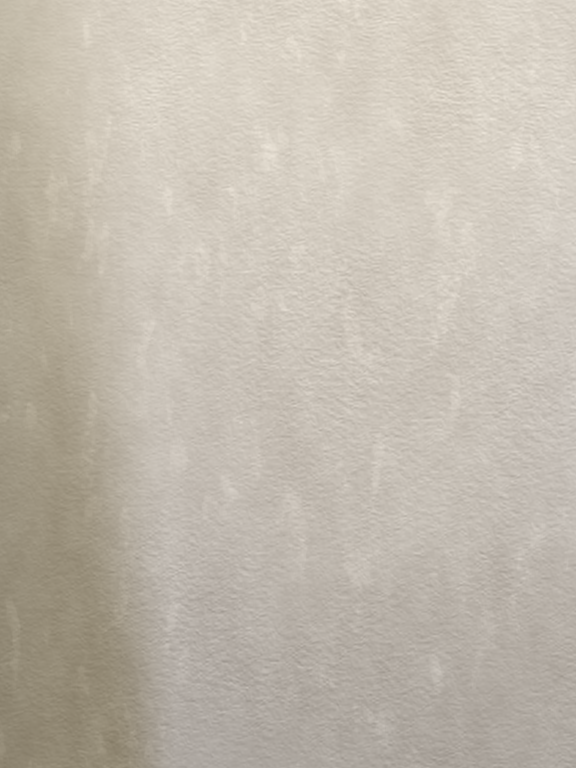
This texture is drawn by a Shadertoy shader. Its source:

```glsl
// Pale plaster-like wall covering in soft light, with a brown shadow on the left.
// Broad colour gradients carry upright ragged blotches, pale broken scuffs
// and a fine embossed grain that runs mostly sideways.

float hash(vec2 p) {
    return fract(sin(dot(p, vec2(127.1, 311.7))) * 43758.5453);
}

float noise(vec2 p) {
    vec2 i = floor(p), f = fract(p);
    f = f * f * (3.0 - 2.0 * f);
    return mix(mix(hash(i), hash(i + vec2(1, 0)), f.x),
               mix(hash(i + vec2(0, 1)), hash(i + vec2(1, 1)), f.x), f.y);
}

float fbm(vec2 p) {
    float sum = 0.0, amp = 0.5;
    for (int i = 0; i < 5; i++) {
        sum += amp * noise(p);
        p = mat2(1.9, 0.4, -0.4, 1.9) * p + 17.3;
        amp *= 0.55;
    }
    return sum;
}

// Height of the embossed surface: short wrinkles and fine pebbles, slightly bent
float grainHeight(vec2 p) {
    p += 0.006 * vec2(noise(p * 45.0), noise(p * 45.0 + 40.0));
    return 0.5 * noise(p * vec2(95.0, 170.0)) + 0.5 * noise(p * vec2(190.0, 260.0) + 9.0);
}

// Large-scale light: warm and bright above, grey below, shadow on the left
vec3 wallLight(vec2 uv) {
    vec3 low = vec3(0.665, 0.64, 0.61);
    vec3 middle = vec3(0.78, 0.75, 0.71);
    vec3 high = vec3(0.85, 0.82, 0.77);
    vec3 light = mix(low, middle, smoothstep(-0.1, 0.52, uv.y));
    light = mix(light, high, smoothstep(0.42, 0.95, uv.y));

    // Cool sheen along the right side and beside the shadow
    float sheen = smoothstep(0.75, 1.05, uv.x) * smoothstep(0.1, 0.5, uv.y);
    light += sheen * vec3(0.002, 0.008, 0.024) * (1.0 - 0.6 * uv.y);
    float besideShadow = exp(-pow((uv.x - 0.34) / 0.14, 2.0)) * smoothstep(0.65, 0.2, uv.y);
    light += besideShadow * vec3(0.002, 0.004, 0.01);

    // The shadow edge leans left and softens towards the top
    float edge = mix(0.265, 0.1, uv.y) + 0.02 * (noise(uv * vec2(3.0, 7.0)) - 0.5);
    float blur = mix(0.055, 0.14, uv.y);
    float shadow = 1.0 - smoothstep(edge - blur, edge + blur, uv.x);
    vec3 shade = mix(vec3(0.575, 0.54, 0.46), vec3(0.765, 0.73, 0.655),
                     smoothstep(0.0, 1.0, uv.y));
    light = mix(light, shade, shadow);
    return light * (1.0 - 0.03 * smoothstep(0.1, 0.0, uv.x));
}

void mainImage(out vec4 fragColor, in vec2 fragCoord) {
    vec2 uv = fragCoord / iResolution.xy;
    vec2 p = fragCoord / iResolution.x;
    vec3 color = wallLight(uv);

    // Ragged blotches, stretched upright; lighter ones are slightly greener
    float broad = fbm(p * vec2(8.0, 4.0) + 3.0) - 0.52;
    float small = fbm(p * vec2(30.0, 17.0) + 31.0) - 0.52;
    color += broad * vec3(0.04, 0.047, 0.05) + small * vec3(0.05, 0.054, 0.056);

    // Sparse pale scuffs: short upright smears with crumbled edges
    vec2 bent = p + 0.025 * vec2(noise(p * 14.0), noise(p * 14.0 + 7.0));
    float smear = fbm(bent * vec2(30.0, 11.0) + 55.0);
    float crumbs = noise(p * vec2(120.0, 100.0) + 70.0);
    float scuff = smoothstep(0.64, 0.82, smear + 0.1 * (crumbs - 0.5));
    color += 0.04 * scuff * (0.5 + 0.5 * crumbs);

    // Fine grain lit from above, weaker in the shadow and in worn places
    float slope = grainHeight(p) - grainHeight(p + vec2(0.001, 0.0035));
    float strength = mix(0.55, 1.0, smoothstep(0.08, 0.35, uv.x));
    strength *= 0.7 + 0.6 * noise(p * vec2(8.0, 6.0) + 80.0);
    color += 0.088 * strength * slope;

    // Faint irregular pebbling between the wrinkles
    float pebble = noise(p * vec2(210.0, 240.0) + 23.0) - 0.5;
    color += 0.022 * pebble * strength;

    fragColor = vec4(clamp(color, 0.0, 1.0), 1.0);
}
```
